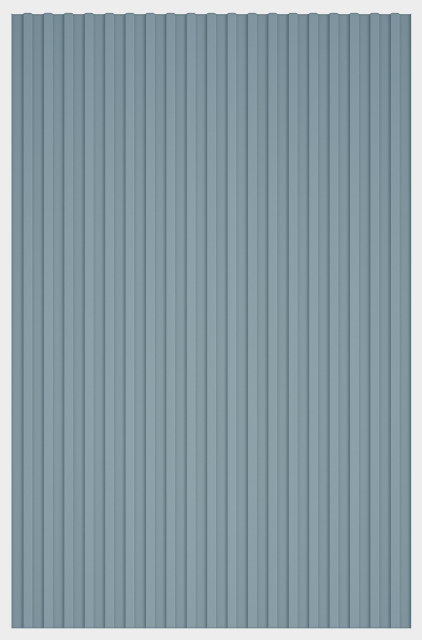
Reproduce this texture procedurally as a Shadertoy shader.

```glsl
// Blue-grey wall panel with nineteen vertical raised ribs on a pale backdrop.

const vec3 BACKDROP = vec3(0.93);
const vec3 PAINT = vec3(0.535, 0.612, 0.642);
const vec3 SHADOW = vec3(0.365, 0.445, 0.472);
const vec3 HIGHLIGHT = vec3(0.63, 0.69, 0.71);

const vec2 PANEL_MIN = vec2(0.0272, 0.0182);
const vec2 PANEL_MAX = vec2(0.9745, 0.9800);
const float RIB_PITCH = 0.04835;
const float RIB_HALF = 0.205;      // half width of a rib, in pitches
const float GROOVE_DROP = 0.0022;  // how far grooves recede at the top rim

float hash(vec2 p) {
    vec3 q = fract(p.xyx * vec3(0.1031, 0.1030, 0.0973));
    q += dot(q, q.yzx + 33.33);
    return fract((q.x + q.y) * q.z);
}

float valueNoise(vec2 p) {
    vec2 cell = floor(p);
    vec2 f = fract(p);
    f = f * f * (3.0 - 2.0 * f);
    float low = mix(hash(cell), hash(cell + vec2(1, 0)), f.x);
    float high = mix(hash(cell + vec2(0, 1)), hash(cell + vec2(1, 1)), f.x);
    return mix(low, high, f.y);
}

// Soft line of the given half width around zero.
float line(float d, float halfWidth, float blur) {
    return 1.0 - smoothstep(halfWidth - blur, halfWidth + blur, abs(d));
}

// Coverage of the rib top; phase is zero at the rib centre.
float ribMask(float phase, float blur) {
    return line(min(phase, 1.0 - phase), RIB_HALF, blur);
}

// Cross section shading: flat rib, lit right edge, groove falling into shade.
vec3 ribColor(float phase, float blur) {
    float nearEdge = smoothstep(0.40, RIB_HALF, phase);
    float farEdge = smoothstep(0.52, 1.0 - RIB_HALF, phase);
    float shade = 0.10 + 0.30 * nearEdge + 0.88 * farEdge * farEdge;
    vec3 groove = mix(PAINT, SHADOW, min(shade, 1.0));
    vec3 color = mix(groove, PAINT * 1.012, ribMask(phase, blur));
    return mix(color, HIGHLIGHT, 0.5 * line(phase - RIB_HALF, 0.02, blur));
}

// Broad light: brightest below the middle, dimmer at the top and the sides.
vec3 panelLight(vec2 uv) {
    float fade = 0.22 * pow(abs(uv.y - 0.38), 2.0) + 0.14 * pow(abs(uv.x - 0.5), 2.0);
    return vec3(1.025) - fade * vec3(1.25, 1.0, 0.75);
}

// Coverage of a rectangle with smoothed sides.
float boxMask(vec2 p, vec2 low, vec2 high, vec2 blur) {
    vec2 inside = smoothstep(-blur, blur, p - low) * smoothstep(-blur, blur, high - p);
    return inside.x * inside.y;
}

void mainImage(out vec4 fragColor, in vec2 fragCoord) {
    vec2 uv = fragCoord / iResolution.xy;
    vec2 pixel = 1.0 / iResolution.xy;

    // Ribs are counted leftward from the right side of the panel.
    float across = (uv.x - PANEL_MAX.x) / RIB_PITCH - RIB_HALF;
    float phase = fract(across);
    float blur = 0.6 * pixel.x / RIB_PITCH;

    vec3 color = ribColor(phase, blur) * panelLight(uv);

    // Slight change per rib, faint vertical streaks and fine grain.
    float ribId = floor(across + 0.5) + 40.0;
    color *= 1.0 + 0.012 * (hash(vec2(ribId, 7.0)) - 0.5);
    color *= 1.0 + 0.010 * (valueNoise(uv * vec2(90.0, 6.0)) - 0.5);
    color *= 1.0 + 0.012 * (valueNoise(uv * vec2(330.0, 500.0)) - 0.5);

    // Scalloped top rim, with thin dark cut edges around the panel.
    float groove = 1.0 - ribMask(phase, 0.08);
    vec2 high = PANEL_MAX - vec2(0.0, GROOVE_DROP * groove);
    float rim = line(uv.y - high.y, 0.0018, pixel.y);
    rim = max(rim, line(uv.y - PANEL_MIN.y, 0.0018, pixel.y));
    rim = max(rim, line(uv.x - PANEL_MIN.x, 0.0020, pixel.x));
    rim = max(rim, line(uv.x - PANEL_MAX.x, 0.0020, pixel.x));
    color = mix(color, SHADOW, 0.55 * rim);

    float panel = boxMask(uv, PANEL_MIN, high, 0.6 * pixel);
    fragColor = vec4(mix(BACKDROP, color, panel), 1.0);
}
```
